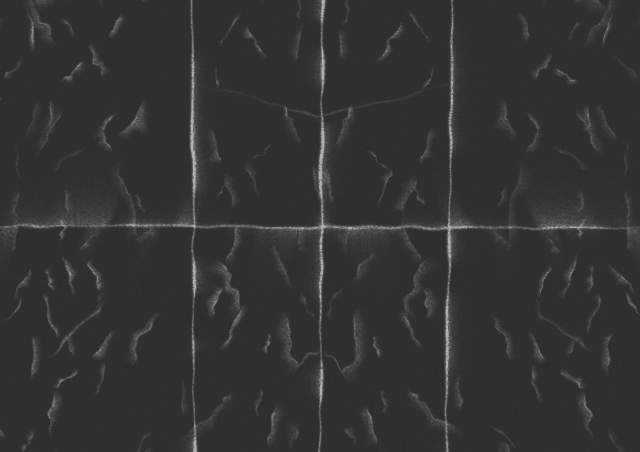
Give the GLSL for this texture, as a Shadertoy shader.

```glsl
// Dark crumpled paper, unfolded into four columns and two rows, with pale worn creases
const vec3 PAPER = vec3(0.183, 0.183, 0.182);
const vec3 WORN = vec3(0.68, 0.68, 0.67);
const float ASPECT = 1.414;          // sheet width over height
const float CENTER_X = 0.710;        // middle vertical fold
const float FOLD_STEP = 0.283;       // spacing of the vertical folds
const float FOLD_Y = 0.497;          // horizontal fold
const float FOLD_WIDTH = 0.0030;
const float LARGE_CREASE = 0.165;    // cell sizes of the scattered creases
const float SMALL_CREASE = 0.088;
const float GRAIN_SCALE = 330.0;

float hash(vec2 p) {
    return fract(sin(dot(p, vec2(127.1, 311.7))) * 43758.5453);
}

float noise(vec2 p) {
    vec2 i = floor(p), f = fract(p);
    f = f * f * (3.0 - 2.0 * f);
    return mix(mix(hash(i), hash(i + vec2(1, 0)), f.x),
               mix(hash(i + vec2(0, 1)), hash(i + vec2(1, 1)), f.x), f.y);
}

float gauss(float d, float width) {
    return exp(-d * d / (width * width));
}

// Chance of a crease: busy outer columns, calm strip just outside the side folds
float creaseDensity(float offset) {
    float inner = 0.55 * (1.0 - smoothstep(0.22, 0.32, offset));
    return 0.1 + inner + 0.75 * smoothstep(0.34, 0.48, offset);
}

// One bent crease: a sharp ridge with a rubbed facet fading to one side
float crease(vec2 g, vec2 cell, float size, float seed, float pixel) {
    vec2 key = cell + seed;
    vec2 center = cell + 0.2 + 0.6 * vec2(hash(key), hash(key + 17.3));
    float present = step(hash(key + 31.7), creaseDensity(center.x * size));
    float angle = 1.7 * (hash(key + 47.1) - 0.36);
    float reach = mix(0.30, 0.62, hash(key + 59.9));
    float c = cos(angle), s = sin(angle);
    vec2 q = mat2(c, -s, s, c) * (g - center);
    float t = q.y / reach;
    float patchy = noise(vec2(t * 2.5, hash(key) * 90.0));
    float side = hash(key + 71.3) < 0.5 ? -1.0 : 1.0;
    float across = side * (q.x + 0.12 * (hash(key + 83.9) - 0.5) * t * t
                 + 0.10 * (noise(vec2(t * 3.0, hash(key + 5.1) * 70.0)) - 0.5));
    float taper = 1.0 - smoothstep(0.45, 1.0, abs(t));
    float width = mix(0.06, 0.30, hash(key + 97.7)) * (0.4 + 0.9 * patchy);
    float soft = max(0.012, pixel);
    float facet = smoothstep(-soft, soft, across) * (1.0 - smoothstep(0.0, width, across));
    float ridge = gauss(across, max(0.016, pixel)) * smoothstep(0.25, 0.75, patchy);
    float strength = mix(0.35, 1.0, hash(key + 13.9));
    return present * taper * strength * (0.38 * facet + 0.42 * ridge);
}

float crumple(vec2 p, float size, float seed, float pixel) {
    vec2 g = p / size, cell = floor(g);
    float light = 0.0;
    for (int y = -1; y <= 1; y++)
        for (int x = -1; x <= 1; x++)
            light = max(light, crease(g, cell + vec2(x, y), size, seed, pixel / size));
    return light;
}

// Worn fold line: broken bright core with a patchy rubbed halo
float fold(float dist, float along, float seed, float pixel) {
    float wear = noise(vec2(along * 13.0, seed));
    float d = dist + 0.006 * (noise(vec2(along * 22.0, seed + 9.0)) - 0.5);
    float width = max(FOLD_WIDTH * mix(0.6, 1.2, wear), 0.7 * pixel);
    float core = gauss(d, width) * mix(0.35, 0.95, wear);
    float lean = noise(vec2(along * 5.0, seed + 21.0)) - 0.5;
    float halo = exp(-abs(d) / 0.010) * smoothstep(0.35, 0.9, wear);
    return core + 0.5 * halo * smoothstep(-0.008, 0.008, d * sign(lean) + 0.003);
}

void mainImage(out vec4 fragColor, in vec2 fragCoord) {
    vec2 p = fragCoord / iResolution.xy * vec2(ASPECT, 1.0);
    float pixel = 1.0 / iResolution.y;

    // Uneven warp, then mirror about the middle fold
    vec2 warp = vec2(noise(p * 9.0), noise(p * 9.0 + 40.0)) - 0.5;
    warp += 0.35 * (vec2(noise(p * 34.0), noise(p * 34.0 + 70.0)) - 0.5);
    vec2 bent = p + 0.026 * warp;
    vec2 m = vec2(abs(bent.x - CENTER_X), bent.y);

    // Scattered creases, differing in wear between the halves
    float light = crumple(m, LARGE_CREASE, 3.0, pixel);
    light = max(light, 0.85 * crumple(m, SMALL_CREASE, 58.0, pixel));
    light *= 0.45 + 1.0 * noise(p * 7.0 + 15.0);

    // Faint slanted creases meeting at the middle fold
    float slant = m.y - 0.75 - 0.22 * m.x;
    light += 0.20 * gauss(slant, 0.003) * step(m.x, FOLD_STEP) * noise(p * 24.0);

    // Three vertical folds, slightly tilted
    for (int i = -1; i <= 1; i++) {
        float k = float(i);
        float lineX = CENTER_X + k * FOLD_STEP + 0.009 * (p.y - 0.5) * (k + 0.6);
        light += fold(p.x - lineX, p.y, 11.0 + 6.0 * k, pixel);
    }

    // Horizontal fold with rubbed wedges on both sides
    float dy = p.y - FOLD_Y + 0.006 * (p.x / ASPECT - 0.5);
    light += 0.55 * fold(dy, p.x, 37.0, pixel);
    float wedge = smoothstep(0.55, 0.9, noise(vec2(m.x * 16.0 + dy * 5.0, 4.0 + sign(dy))));
    light += 0.30 * wedge * exp(-abs(dy) / 0.032);

    // Paper grain breaks up the worn areas
    float grain = noise(p * GRAIN_SCALE);
    light *= 0.55 + 0.9 * grain;
    vec3 color = mix(PAPER, WORN, clamp(light, 0.0, 1.0));
    color += 0.012 * (grain - 0.3);
    fragColor = vec4(color, 1.0);
}
```
